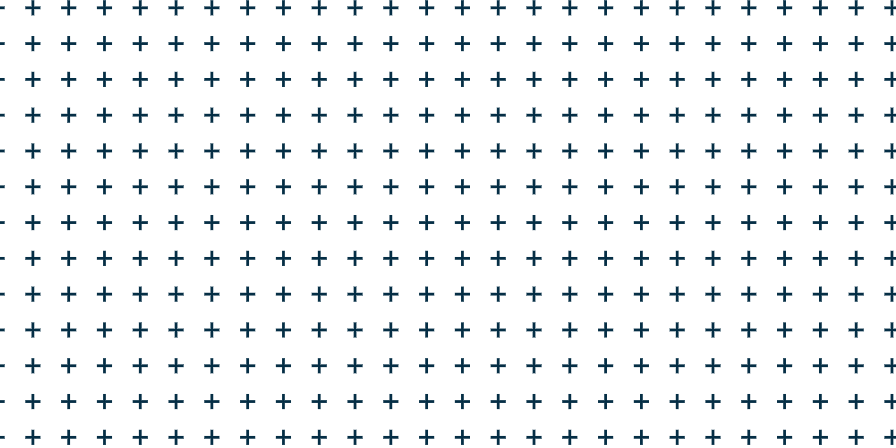
A Shadertoy shader for this pattern:

```glsl
// A regular grid of small navy plus signs on white, about 25 across and 12.5 down.
// Each cell is folded around its centre, and a plus is the union of two
// box distance functions. Lengths are fractions of the canvas height.

const float PITCH = 0.0799;                  // spacing between plus centres
const vec2 ANCHOR = vec2(0.0734, 0.9826);    // centre of the upper left whole plus
const float ARM_LENGTH = 0.0169;             // centre to tip
const float ARM_HALF_WIDTH = 0.0031;
const vec3 PAPER = vec3(1.0);
const vec3 INK = vec3(0.02, 0.18, 0.27);

// Signed distance to an axis-aligned box centred on the origin
float boxDistance(vec2 p, vec2 halfSize) {
    vec2 d = abs(p) - halfSize;
    return length(max(d, 0.0)) + min(max(d.x, d.y), 0.0);
}

// Signed distance to a plus made of two crossed bars
float plusDistance(vec2 p, float armLength, float halfWidth) {
    vec2 bar = vec2(armLength, halfWidth);
    return min(boxDistance(p, bar), boxDistance(p, bar.yx));
}

// Position relative to the nearest grid centre
vec2 repeatGrid(vec2 p, vec2 anchor, float pitch) {
    return (fract((p - anchor) / pitch + 0.5) - 0.5) * pitch;
}

// Ink coverage with an edge one pixel wide
float coverage(float dist, float pixel) {
    return clamp(0.5 - dist / pixel, 0.0, 1.0);
}

void mainImage(out vec4 fragColor, in vec2 fragCoord) {
    float pixel = 1.0 / iResolution.y;
    vec2 cell = repeatGrid(fragCoord * pixel, ANCHOR, PITCH);
    float dist = plusDistance(cell, ARM_LENGTH, ARM_HALF_WIDTH);
    fragColor = vec4(mix(PAPER, INK, coverage(dist, pixel)), 1.0);
}
```
